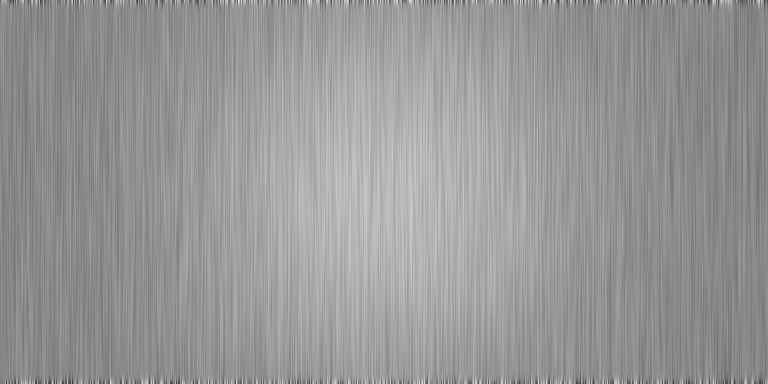
A Shadertoy shader for this texture:

```glsl
// Brushed steel plate with vertical grain and a soft round sheen in the middle.
// The grain is stretched value noise in several sizes, lit by a Gaussian glow;
// short contrasting bristles taper off from the top and bottom borders.

const float HAIRLINES = 384.0; // grain columns per canvas height

float hash(vec2 p) {
    vec3 q = fract(vec3(p.xyx) * 0.1031);
    q += dot(q, q.yzx + 33.33);
    return fract((q.x + q.y) * q.z);
}

// One column of noise, shifted by a random amount so that streak ends scatter
float columnNoise(float column, float y, float seed) {
    float t = y + 17.0 * hash(vec2(column, seed));
    float cell = floor(t);
    float a = hash(vec2(column, cell + seed));
    float b = hash(vec2(column, cell + 1.0 + seed));
    return mix(a, b, smoothstep(0.0, 1.0, t - cell));
}

// Signed streak noise, centred on each column and smooth between neighbours
float streaks(vec2 p, vec2 frequency, float seed) {
    vec2 q = p * frequency - vec2(0.5, 0.0);
    float column = floor(q.x);
    float blend = smoothstep(0.0, 1.0, q.x - column);
    float left = columnNoise(column, q.y, seed);
    float right = columnNoise(column + 1.0, q.y, seed);
    return 2.0 * mix(left, right, blend) - 1.0;
}

// Crisp long hairlines over slightly wider, fainter strokes
float brushedGrain(vec2 p) {
    float grain = 0.052 * streaks(p, vec2(HAIRLINES, 6.0), 11.0);
    grain += 0.026 * streaks(p, vec2(0.6 * HAIRLINES, 9.0), 37.0);
    grain += 0.01 * streaks(p, vec2(0.2 * HAIRLINES, 4.0), 71.0);
    return grain;
}

// Round highlight fading into the darker sides
float sheen(vec2 offset) {
    return 0.526 + 0.2 * exp(-4.0 * dot(offset, offset));
}

// Dark and bright bristles that taper away from a border
float borderBristles(vec2 p, float borderDistance) {
    float reach = mix(0.018, 0.045, hash(vec2(floor(p.x * HAIRLINES), 5.0)));
    float taper = max(1.0 - borderDistance / reach, 0.0);
    return 0.33 * taper * taper * streaks(p, vec2(HAIRLINES, 3.0), 131.0);
}

void mainImage(out vec4 fragColor, in vec2 fragCoord) {
    vec2 p = fragCoord / iResolution.y;
    vec2 center = 0.5 * vec2(iResolution.x / iResolution.y, 1.0);
    float borderDistance = min(p.y, 1.0 - p.y);

    float shade = sheen(p - center);
    shade += brushedGrain(p);
    shade += borderBristles(p, borderDistance);

    fragColor = vec4(vec3(clamp(shade, 0.0, 1.0)), 1.0);
}
```
